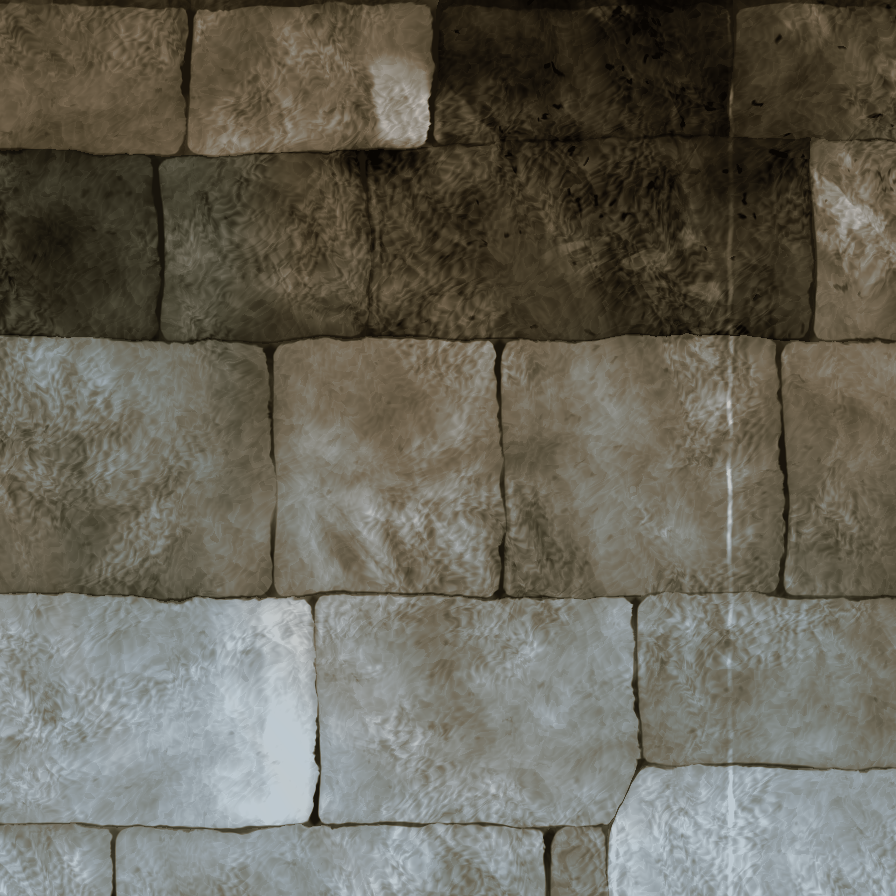
Write a three.js fragment shader that draws this texture.

```glsl
// Weathered ashlar wall: five uneven courses of rounded stone blocks, sooty
// above and bleached below. Each course picks a block, a rounded-box distance
// cuts its broken joints, and layered sines and cellular noise roughen it.
varying vec2 vUv;

vec2 hash2(vec2 p) {
  return fract(sin(vec2(dot(p, vec2(127.1, 311.7)), dot(p, vec2(269.5, 183.3)))) * 4375.85);
}

// Cellular noise: distance to the nearest point, and that point's random value
vec2 cells(vec2 p) {
  vec2 id = floor(p), nearest = vec2(9.0, 0.0);
  for (int y = -1; y <= 1; y++)
    for (int x = -1; x <= 1; x++) {
      vec2 cell = id + vec2(x, y), rnd = hash2(cell);
      float d = length(cell + rnd - p);
      if (d < nearest.x) nearest = vec2(d, rnd.y);
    }
  return nearest;
}

// Layered, folded sines, roughly -1 to 1
float stains(vec2 p) {
  float sum = 0.0, amp = 0.5;
  for (int i = 0; i < 5; i++) {
    p = mat2(0.8, 0.6, -0.6, 0.8) * p * 1.7 + sin(p.yx * 1.1) + 2.3;
    sum += amp * sin(p.x) * sin(p.y);
    amp *= 0.68;
  }
  return sum;
}

float blot(vec2 p, vec2 center, vec2 size) {
  vec2 d = (p - center) / size;
  return exp(-dot(d, d));
}

float band(float x, float a, float b, float soft) {
  return smoothstep(a - soft, a + soft, x) * (1.0 - smoothstep(b - soft, b + soft, x));
}

// Stone colour from brightness: soot, brown, khaki, grey, pale blue-grey
vec3 stoneColor(float t) {
  vec3 c = mix(vec3(0.03, 0.02, 0.01), vec3(0.15, 0.13, 0.08), clamp(t / 0.13, 0.0, 1.0));
  c = mix(c, vec3(0.29, 0.27, 0.20), clamp((t - 0.13) / 0.14, 0.0, 1.0));
  c = mix(c, vec3(0.44, 0.41, 0.34), clamp((t - 0.27) / 0.14, 0.0, 1.0));
  c = mix(c, vec3(0.50, 0.51, 0.48), clamp((t - 0.41) / 0.09, 0.0, 1.0));
  c = mix(c, vec3(0.60, 0.63, 0.64), clamp((t - 0.50) / 0.12, 0.0, 1.0));
  return mix(c, vec3(0.76, 0.79, 0.80), clamp((t - 0.62) / 0.13, 0.0, 1.0));
}

void main() {
  vec2 uv = vUv;
  float rough = stains(uv * 17.0), broad = stains(uv * 5.0 + 3.0), flaky = stains(uv * 31.0 + 5.0);
  vec2 q = uv + 0.003 * sin(uv.yx * vec2(23.0, 17.0) + vec2(1.0, 4.0))
         + 0.004 * vec2(rough, stains(uv * 15.0 + 8.0)) + 0.002 * flaky;

  // Courses: bottom and top, joint positions, block brightness
  float highBed = 0.829 + 0.017 * smoothstep(0.4, 0.6, q.x);
  float lowBed = mix(0.078, 0.145, smoothstep(0.675, 0.72, q.x));
  vec2 span = vec2(-0.1, lowBed);
  vec4 joints = vec4(0.13, 0.615, 0.68, 1.1), tones = vec4(0.56, 0.57, 0.44, 0.63);
  if (q.y > highBed) {
    span = vec2(highBed, 0.995);
    joints = vec4(0.21, 0.485, 0.815, 1.1); tones = vec4(0.33, 0.41, 0.16, 0.26);
  } else if (q.y > 0.622) {
    span = vec2(0.622, highBed);
    joints = vec4(0.178, 0.409, 0.905, 1.1); tones = vec4(0.18, 0.26, 0.19, 0.36);
  } else if (q.y > 0.335) {
    span = vec2(0.335, 0.622);
    joints = vec4(0.304, 0.56, 0.874, 1.1); tones = vec4(0.43, 0.46, 0.41, 0.42);
  } else if (q.y > lowBed) {
    span = vec2(lowBed, 0.335);
    joints = vec4(0.352, 0.712, 1.1, 1.2); tones = vec4(0.65, 0.57, 0.49, 0.5);
  }
  vec2 side = vec2(-0.1, joints.x);
  float tone = tones.x;
  for (int i = 0; i < 3; i++)
    if (q.x > joints[i]) { side = vec2(joints[i], joints[i + 1]); tone = tones[i + 1]; }

  // Rounded block, negative inside
  vec2 offset = q - 0.5 * vec2(side.x + side.y, span.x + span.y);
  vec2 edge = abs(offset) - 0.5 * vec2(side.y - side.x, span.y - span.x);
  float d = length(max(edge + 0.016, 0.0)) + min(max(edge.x, edge.y) + 0.016, 0.0) - 0.016;
  float upright = smoothstep(-0.004, 0.004, edge.x - edge.y);

  // Stains, lichen flakes, soot and bleached patches
  float soot = smoothstep(0.55, 0.75, uv.y) * smoothstep(0.4, 0.6, uv.x);
  float patchy = smoothstep(-0.2, 0.35, stains(uv * 7.0 + 1.0));
  tone += 0.11 * broad + 0.07 * rough + 0.05 * flaky * (0.4 + patchy);
  tone += (0.06 + 0.07 * soot) * patchy * smoothstep(0.12, 0.3, stains(uv * 13.0 + 6.0)) - 0.02;
  tone += 0.20 * band(q.x + 0.25 * (q.y - 0.88), 0.42, 0.485, 0.006) * band(q.y, 0.835, 0.93, 0.015);
  tone += 0.09 * band(q.x, 0.295, 0.345, 0.006) * band(q.y, 0.08, 0.33, 0.01);
  tone += blot(uv, vec2(0.44, 0.40), vec2(0.12, 0.07)) * (0.08 + 0.16 * flaky);
  tone -= 0.14 * blot(uv, vec2(0.27, 0.55), vec2(0.06, 0.08));
  tone -= 0.20 * blot(uv, vec2(0.41, 0.82), vec2(0.04, 0.02));

  // Chiselled relief and ragged pits
  vec2 grainPos = mat2(0.8, -0.6, 0.6, 0.8) * uv * vec2(80.0, 125.0) + 1.3 * vec2(rough, flaky);
  vec2 grain = cells(grainPos), pit = cells(uv * 62.0 + 0.9 * vec2(flaky, rough));
  float relief = grain.x - cells(grainPos + vec2(0.35, -0.3)).x;
  tone += relief * (0.05 + 0.12 * patchy) + 0.05 * (grain.y - 0.5);
  tone -= (0.06 + 0.12 * soot) * step(0.9, pit.y) * (1.0 - smoothstep(0.05, 0.32, pit.x));

  // Pale broken seam, then shaded edges with a lit lip
  float seam = 1.0 - smoothstep(0.0005, 0.004, abs(uv.x - 0.815 + 0.003 * flaky));
  tone += seam * clamp(0.13 + 0.25 * rough, 0.03, 0.3);
  tone -= 0.08 * exp(min(d, 0.0) * 90.0) * (0.7 + rough);
  tone += 0.09 * band(d, -0.011, -0.005, 0.002) * upright * step(offset.x, 0.0) * patchy;

  // Joints open and close along their length
  float jointX = offset.x > 0.0 ? side.y : side.x;
  float open = 0.5 + 0.5 * sin(jointX * 71.0 + uv.y * 19.0) + rough;
  float width = mix(0.0008 + 0.0008 * open, 0.0012 + 0.0018 * open, upright) + 0.002 * flaky;
  float gap = smoothstep(-width - 0.0015, -width + 0.001, d) * clamp(0.55 + 0.5 * open, 0.25, 1.0);
  tone = mix(tone, mix(tone * 0.4, 0.07, upright), gap);

  // Warm ochre above, cool grey below and to the left
  float warm = smoothstep(0.15, 0.85, uv.y) * max(smoothstep(0.2, 0.36, uv.x), step(highBed, q.y));
  warm = clamp(warm + 0.05 + 0.35 * stains(uv * 4.0 + 11.0), 0.0, 1.0);
  vec3 tint = mix(vec3(0.98, 1.0, 1.02), vec3(1.06, 0.98, 0.92), warm);
  gl_FragColor = vec4(stoneColor(clamp(tone, 0.0, 0.8)) * tint, 1.0);
}
```
